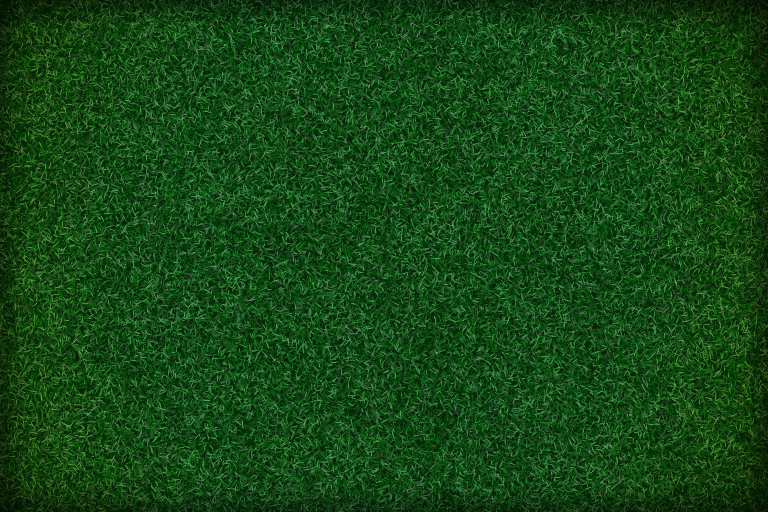
Reproduce this texture procedurally as a Shadertoy shader.

```glsl
#define LAYERS 5
#define CELLS 112.0         // blade cells per canvas height
#define HALF_LENGTH 0.80    // blade half length, in cells
#define HALF_WIDTH 0.115    // blade half width, in cells
#define BEND 0.45
#define PALE_SHARE 0.27
#define SOIL   vec3(0.010, 0.120, 0.012)
#define DEEP   vec3(0.020, 0.225, 0.028)
#define FRESH  vec3(0.055, 0.375, 0.065)
#define TIP    vec3(0.340, 0.620, 0.340)
#define PALE   vec3(0.235, 0.420, 0.235)

// Integer hash: three random values in 0..1
vec3 hash3(ivec3 cell) {
    uvec3 v = uvec3(cell) * 1664525u + 1013904223u;
    v.x += v.y * v.z; v.y += v.z * v.x; v.z += v.x * v.y;
    v ^= v >> 16u;
    v.x += v.y * v.z; v.y += v.z * v.x; v.z += v.x * v.y;
    return vec3(v >> 8u) / 16777216.0;
}

float valueNoise(vec2 p, int seed) {
    ivec2 i = ivec2(floor(p));
    vec2 f = fract(p);
    f = f * f * (3.0 - 2.0 * f);
    float a = hash3(ivec3(i, seed)).x;
    float b = hash3(ivec3(i + ivec2(1, 0), seed)).x;
    float c = hash3(ivec3(i + ivec2(0, 1), seed)).x;
    float d = hash3(ivec3(i + ivec2(1, 1), seed)).x;
    return mix(mix(a, b, f.x), mix(c, d, f.x), f.y);
}

mat2 rotation(float angle) {
    float c = cos(angle), s = sin(angle);
    return mat2(c, s, -s, c);
}

vec3 grassColor(float tone) {
    vec3 color = mix(SOIL, DEEP, smoothstep(0.0, 0.3, tone));
    color = mix(color, FRESH, smoothstep(0.25, 0.7, tone));
    return mix(color, TIP, smoothstep(0.68, 1.08, tone));
}

// Paint one layer of scattered, slightly curved blades over the ground
vec3 paintBlades(vec3 ground, vec2 p, int layer, float clump, float pixel) {
    float height = float(layer) / float(LAYERS - 1);
    p = rotation(float(layer) * 1.3) * p + float(layer) * 17.37;
    ivec2 home = ivec2(floor(p));
    for (int y = -1; y <= 1; y++)
    for (int x = -1; x <= 1; x++) {
        ivec2 cell = home + ivec2(x, y);
        vec3 place = hash3(ivec3(cell, layer));
        vec3 look = hash3(ivec3(cell, layer + 40));
        vec2 q = rotation(place.z * 6.2832) * (p - vec2(cell) - place.xy);

        // Bright blades are thin, dark ones broad
        float reach = HALF_LENGTH * mix(0.6, 1.15, look.x);
        q.y -= BEND * (look.y - 0.5) * (q.x * q.x - 0.3 * reach * reach);
        float along = clamp(q.x / reach, -1.0, 1.0);
        float width = HALF_WIDTH * mix(1.35, 0.85, look.z) * (1.0 - 0.4 * along * along);
        float dist = length(q - vec2(along * reach, 0.0)) - width;
        float cover = 1.0 - smoothstep(-0.65 * pixel, 0.65 * pixel, dist);

        float tone = mix(0.24, 0.62, height) + 0.98 * (look.z - 0.5);
        tone += 0.18 * along + clump;
        vec3 color = grassColor(tone);
        float pale = step(fract(look.y * 7.0 + look.x), PALE_SHARE);
        color = mix(color, PALE * (0.4 + 0.85 * max(tone, 0.0)), 0.75 * pale);
        ground = mix(ground, color, cover);
    }
    return ground;
}

void mainImage(out vec4 fragColor, in vec2 fragCoord) {
    vec2 uv = fragCoord / iResolution.xy;
    vec2 p = fragCoord / iResolution.y;
    float pixel = CELLS / iResolution.y;

    // Soft tufts and patches
    float clump = 0.10 * (valueNoise(p * 30.0, 91) - 0.5)
                + 0.06 * (valueNoise(p * 8.0, 92) - 0.5);

    vec3 color = SOIL;
    for (int layer = 0; layer < LAYERS; layer++)
        color = paintBlades(color, p * CELLS, layer, clump, pixel);

    // Cool centre, yellowish sides
    vec2 centered = uv * 2.0 - 1.0;
    float side = smoothstep(0.55, 1.15, length(centered * vec2(0.95, 0.55)));
    color *= mix(vec3(0.98, 1.0, 1.08), vec3(1.2, 0.98, 0.55), side);

    // Narrow dark border, deepest in the corners
    vec2 inset = min(uv, 1.0 - uv) * vec2(iResolution.x / iResolution.y, 1.0);
    vec2 fade = mix(vec2(0.55), vec2(1.0), smoothstep(-0.02, 0.065, inset));
    float corner = smoothstep(1.05, 1.45, length(centered));
    color *= 1.05 * fade.x * fade.y * (1.0 - 0.3 * corner);

    fragColor = vec4(color, 1.0);
}
```
